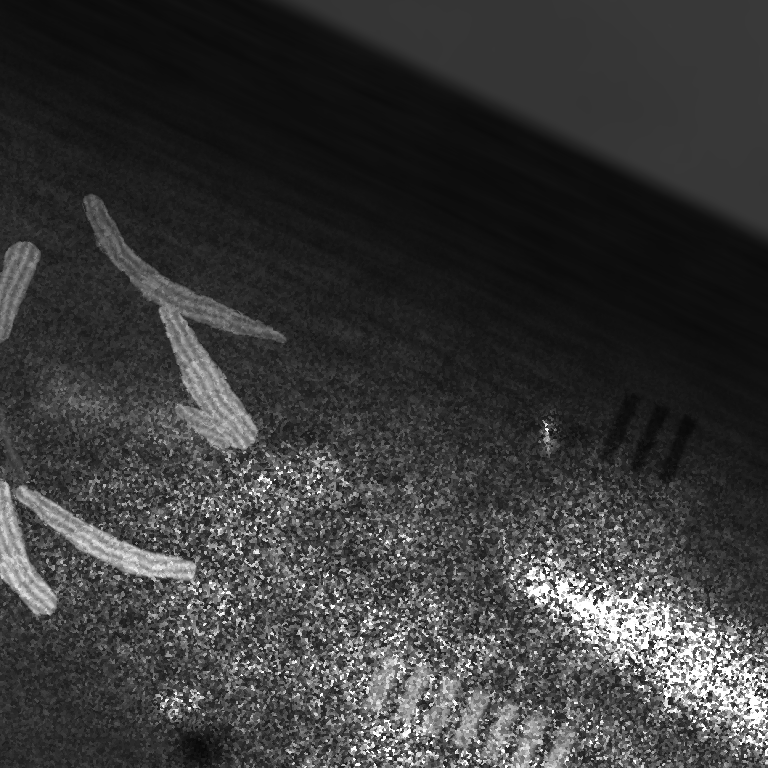
A Shadertoy shader for this texture:

```glsl
// Dark scuffed metal with a soft oblique edge, chalky paint strokes, ruled bars and a sparkling glare

float hash(vec2 p) {
    vec3 q = fract(vec3(p.xyx) * 0.1031);
    q += dot(q, q.yzx + 33.33);
    return fract((q.x + q.y) * q.z);
}

// Cellular noise: x = distance to the nearest seed, y = random value of its cell
vec2 cells(vec2 p) {
    vec2 base = floor(p), best = vec2(9.0, 0.0);
    for (int j = -1; j <= 1; j++)
    for (int i = -1; i <= 1; i++) {
        vec2 c = base + vec2(i, j);
        float dist = length(c + vec2(hash(c), hash(c + 57.0)) - p);
        if (dist < best.x) best = vec2(dist, hash(c + 113.0));
    }
    return best;
}

// Layered sines for slow clouds and streaks
float waves(vec2 p) {
    float sum = 0.0, amp = 0.5;
    for (int i = 0; i < 4; i++) {
        sum += amp * sin(p.x + 1.7 * sin(p.y)) * sin(p.y + 1.3 * sin(p.x * 0.7));
        p = mat2(1.5, 1.1, -1.1, 1.5) * p + 2.3;
        amp *= 0.55;
    }
    return sum;
}

float segment(vec2 p, vec2 a, vec2 b) {
    vec2 ab = b - a;
    return length(p - a - ab * clamp(dot(p - a, ab) / dot(ab, ab), 0.0, 1.0));
}

float blob(vec2 p, vec2 radius) {
    p /= radius;
    return exp(-dot(p, p));
}

// Tapered paint dab with bristle lines along its length
float stroke(vec2 p, vec2 a, vec2 b, float ra, float rb, float tone) {
    vec2 ab = b - a;
    float h = clamp(dot(p - a, ab) / dot(ab, ab), 0.0, 1.0);
    float side = dot(p - a, vec2(-ab.y, ab.x)) / length(ab);
    float dist = length(p - a - ab * h) - mix(ra, rb, h);
    float bristle = 0.86 + 0.14 * sin(side * 520.0 + 2.0 * sin(h * 4.0));
    return tone * bristle * smoothstep(0.003, -0.003, dist);
}

// Row of slanted parallel bars; first is the centre of bar zero
float bars(vec2 p, vec2 first, vec2 pitch, float count, vec2 halfSize) {
    float cover = 0.0;
    for (float i = 0.0; i < count; i++) {
        vec2 q = p - first - pitch * i;
        q = vec2(dot(q, vec2(0.92, -0.39)), dot(q, vec2(0.39, 0.92)));
        vec2 e = abs(q) - halfSize;
        cover = max(cover, smoothstep(0.004, -0.004, max(e.x, e.y)));
    }
    return cover;
}

void mainImage(out vec4 fragColor, in vec2 fragCoord) {
    vec2 p = fragCoord / iResolution.xy;
    vec2 along = vec2(0.899, -0.438);
    float depth = dot(vec2(0.352, 1.0) - p, vec2(0.438, 0.899));
    vec2 q = vec2(dot(p, along), depth);

    // Grain at three scales
    vec2 fine = cells(p * 290.0), mid = cells(p * 130.0), coarse = cells(p * 45.0);
    float grain = 0.6 * fine.y + 0.28 * mid.y + 0.12 * coarse.y;
    float cloud = waves(p * 24.0);
    float streak = waves(q * vec2(9.0, 110.0));
    vec2 rough = p + 0.003 * (vec2(mid.y, fract(mid.y * 17.0)) - 0.5) + 0.002 * cloud;

    // Metal shading, darkest just under the edge
    float col = mix(0.055, 0.165, smoothstep(0.12, 0.46, depth));
    col *= 1.0 + 0.25 * streak * smoothstep(0.65, 0.3, depth) + 0.12 * cloud;
    col *= mix(1.0, 0.65 + 0.7 * grain, smoothstep(0.1, 0.4, depth));

    // Density of the sparkle
    vec2 c = vec2(dot(p - vec2(0.58, 0.07), along), dot(p - vec2(0.58, 0.07), vec2(0.438, 0.899)));
    float sparkle = 0.34 * blob(c, vec2(0.46, 0.17));
    sparkle += 0.14 * blob(p - vec2(0.36, 0.32), vec2(0.3, 0.13));
    sparkle += 0.22 * blob(p - vec2(0.78, 0.27), vec2(0.12, 0.1));
    sparkle += 0.16 * blob(p - vec2(0.38, 0.37), vec2(0.06, 0.04));
    sparkle += 0.25 * blob(p - vec2(0.47, 0.01), vec2(0.09, 0.03));
    sparkle += 0.35 * blob(p - vec2(0.232, 0.082), vec2(0.025, 0.02));
    sparkle *= 1.0 + 0.5 * cloud;
    float ridge = segment(p, vec2(0.705, 0.24), vec2(1.04, 0.065)) / mix(0.024, 0.055, smoothstep(0.7, 0.95, p.x));
    sparkle += 1.25 * exp(-ridge * ridge) * (1.0 + 0.3 * cloud);
    sparkle += 0.6 * blob(p - vec2(0.714, 0.437), vec2(0.009, 0.018));
    col += sparkle * (2.4 * grain * grain + 0.7 * smoothstep(0.88, 0.96, fine.y));

    // Smudges and hairline scratches
    col += 0.11 * exp(-pow(segment(rough, vec2(0.08, 0.48), vec2(0.25, 0.44)) / 0.03, 2.0)) * (0.5 + grain);
    col += 0.13 * smoothstep(0.0025, 0.0, segment(p, vec2(0.365, 0.427), vec2(0.479, 0.353)));
    for (float i = 0.0; i < 4.0; i++) {
        vec2 a = vec2(0.81 + 0.012 * i, 0.245 - 0.011 * i);
        col += 0.12 * smoothstep(0.0025, 0.0, segment(p, a, a + vec2(0.12, -0.057)));
    }
    col *= 1.0 - 0.75 * blob(rough - vec2(0.26, 0.025), vec2(0.033, 0.03));
    col *= 1.0 - 0.4 * blob(p - vec2(0.75, 0.435), vec2(0.04, 0.018));

    // Dark and light ruled bars
    col *= 1.0 - 0.48 * bars(rough, vec2(0.807, 0.442), vec2(0.037, -0.014), 3.0, vec2(0.009, 0.046));
    float marks = bars(rough, vec2(0.499, 0.112), vec2(0.0378, -0.0162), 7.0, vec2(0.011, 0.039));
    col = mix(col, 0.4 + 0.5 * grain, 0.8 * marks);
    col += 0.12 * bars(rough, vec2(0.457, 0.11), vec2(0.0), 1.0, vec2(0.01, 0.03)) * grain;

    // Paint strokes: upper arc, wedge, left dabs and lower arc
    float paint = stroke(rough, vec2(0.12, 0.737), vec2(0.142, 0.685), 0.012, 0.017, 0.37);
    paint = max(paint, stroke(rough, vec2(0.142, 0.685), vec2(0.2, 0.625), 0.015, 0.017, 0.4));
    paint = max(paint, stroke(rough, vec2(0.2, 0.625), vec2(0.286, 0.588), 0.018, 0.018, 0.45));
    paint = max(paint, stroke(rough, vec2(0.286, 0.588), vec2(0.37, 0.559), 0.018, 0.005, 0.42));
    paint = max(paint, stroke(rough, vec2(0.22, 0.595), vec2(0.262, 0.51), 0.012, 0.024, 0.57));
    paint = max(paint, stroke(rough, vec2(0.262, 0.51), vec2(0.313, 0.437), 0.024, 0.023, 0.66));
    paint = max(paint, stroke(rough, vec2(0.235, 0.468), vec2(0.288, 0.437), 0.008, 0.022, 0.6));
    paint = max(paint, stroke(rough, vec2(0.03, 0.665), vec2(-0.005, 0.57), 0.022, 0.018, 0.48));
    paint = max(paint, stroke(rough, vec2(0.0, 0.46), vec2(0.025, 0.38), 0.01, 0.009, 0.3));
    paint = max(paint, stroke(rough, vec2(0.03, 0.358), vec2(0.11, 0.3), 0.011, 0.018, 0.68));
    paint = max(paint, stroke(rough, vec2(0.11, 0.3), vec2(0.175, 0.268), 0.018, 0.018, 0.75));
    paint = max(paint, stroke(rough, vec2(0.175, 0.268), vec2(0.243, 0.258), 0.018, 0.014, 0.8));
    paint = max(paint, stroke(rough, vec2(-0.005, 0.36), vec2(0.02, 0.26), 0.019, 0.022, 0.72));
    paint = max(paint, stroke(rough, vec2(0.02, 0.26), vec2(0.057, 0.217), 0.022, 0.019, 0.75));
    col = max(col, paint * (0.78 + 0.45 * grain));

    // Blurred backdrop beyond the edge
    float backdrop = 0.185 + 0.04 * p.y * p.x + 0.008 * waves(p * 12.0);
    col = mix(backdrop, col, smoothstep(-0.022, 0.014, depth));
    fragColor = vec4(vec3(clamp(col, 0.0, 1.0)), 1.0);
}
```
